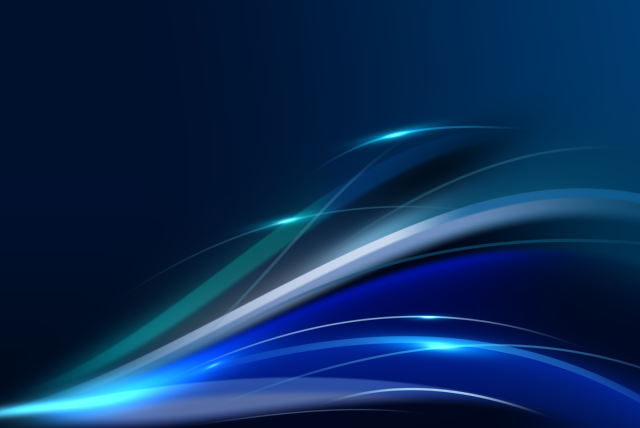
Give the GLSL for this background, as a WebGL 2 fragment shader.

```glsl
#version 300 es
precision highp float;
// Flowing ribbons of light in white, teal and blue sweeping over a navy gradient.
uniform vec2 u_resolution;
out vec4 fragColor;

const vec3 NAVY = vec3(0, .065, .18);
const vec3 OCEAN = vec3(0, .24, .45);
const vec3 INK = vec3(0, .025, .09);
const vec3 TEAL = vec3(0, .42, .44);
const vec3 COBALT = vec3(.01, .17, .7);
const vec3 AZURE = vec3(.14, .45, .8);
const vec3 LAVENDER = vec3(.44, .53, .7);
const vec3 ICE = vec3(.75, .92, 1);

// Height of a cubic through four evenly spaced knots over a span of x.
float curve(float x, vec2 span, vec4 h) {
  float t = 3. * (x - span.x) / (span.y - span.x);
  float a = t - 1., b = t - 2., c = t - 3.;
  return (-h.x * a * b * c + 3. * h.y * t * b * c - 3. * h.z * t * a * c + h.w * t * a * b) / 6.;
}

// Signed distance to the curve, positive above it.
float above(vec2 p, vec2 span, vec4 h) {
  float y = curve(p.x, span, h);
  float slope = (curve(p.x + .004, span, h) - y) / .004;
  return (p.y - y) / sqrt(1. + slope * slope);
}

float fill(float d, float soft) {
  return smoothstep(-soft, soft, d);
}

// Fades to nothing at both ends of a span.
float taper(float x, vec2 span) {
  float t = (x - span.x) / (span.y - span.x);
  return smoothstep(0., .4, t) * smoothstep(1., .6, t);
}

// Thin line with tapered ends; ink holds colour and opacity.
void strand(inout vec3 col, vec2 p, vec2 span, vec4 h, float width, vec4 ink) {
  float d = abs(above(p, span, h));
  col = mix(col, ink.rgb, ink.a * fill(width - d, .8 / u_resolution.y) * taper(p.x, span));
}

// Elongated soft glow; size is its length and breadth.
float glow(vec2 p, vec2 center, float angle, vec2 size) {
  vec2 q = p - center, dir = vec2(cos(angle), sin(angle));
  vec2 r = vec2(dot(q, dir), dir.x * q.y - dir.y * q.x) / size;
  return exp(-dot(r, r));
}

// Wide halo with a small hot core.
vec3 glint(vec2 p, vec2 center, float angle, float size, vec3 tint) {
  return tint * glow(p, center, angle, size * vec2(1, .15))
       + ICE * .6 * glow(p, center, angle, size * vec2(.32, .06));
}

void main() {
  vec2 p = gl_FragCoord.xy / u_resolution * vec2(1.5, 1);
  float aa = .8 / u_resolution.y;

  // Backdrop, haze and the dark hollow
  vec3 col = mix(NAVY, OCEAN, smoothstep(.3, 1.75, p.x + .15 * (p.y - .8)));
  col *= mix(.6, 1., smoothstep(0., .6, p.y));
  col = mix(col, vec3(0, .23, .35), .6 * glow(p, vec2(1.4, .6), .1, vec2(.35, .14)));
  col = mix(col, INK * .6, .95 * glow(p, vec2(1, .585), .45, vec2(.2, .06)));

  // Teal ribbon turning blue
  vec2 span = vec2(.117, 1.172);
  float top = above(p, span, vec4(.111, .332, .58, .697));
  float base = above(p, span, vec4(.098, .281, .527, .672));
  float fade = taper(p.x, vec2(0, 1.26));
  vec3 tint = mix(TEAL, vec3(0, .22, .46), smoothstep(.68, .82, p.x));
  col = mix(col, tint, fade * .3 * exp(-abs(top) / .04));
  col = mix(col, tint, fade * .7 * fill(-top, aa * 2.) * fill(base, .008));
  col += TEAL * .45 * glow(p, vec2(.28, .18), .52, vec2(.26, .04));

  // White ribbon with a mist above it and shade beneath
  span = vec2(0, 1.5);
  top = above(p, span, vec4(.039, .25, .486, .547));
  base = above(p, span, vec4(.035, .203, .428, .488));
  float bright = taper(p.x, vec2(.1, 1.6));
  tint = mix(vec3(.4, .45, .52), vec3(.05, .36, .48), smoothstep(.65, 1., p.x));
  fade = smoothstep(.15, .6, p.x) * smoothstep(1.6, 1.1, p.x);
  col = mix(col, tint, .7 * fade * exp(-max(top, 0.) / .05));
  col += vec3(.3, .34, .36) * glow(p, vec2(.87, .44), .48, vec2(.16, .03));
  tint = mix(INK, vec3(0, .19, .31), smoothstep(1., 1.5, p.x));
  col = mix(col, tint, fill(-base, .02));
  float body = fill(-top, aa * 2.) * fill(base, .02);
  col = mix(col, mix(vec3(.06, .29, .43), LAVENDER * 1.15, bright), body * mix(.6, .85, bright));
  float strip = fill(-top, aa) * fill(top + .021, .004);
  tint = mix(vec3(.88, .92, .97), vec3(.04, .36, .58), smoothstep(.9, 1.12, p.x));
  col = mix(col, tint, strip * smoothstep(.1, .85, p.x) * .75);

  // Deep blue sheet lit along its upper edge
  span = vec2(.35, 1.5);
  float edge = above(p, span, vec4(.125, .291, .404, .379));
  float d = above(p, span, vec4(.098, .188, .184, .061));
  vec3 sheet = mix(vec3(0, .03, .27), vec3(0, .035, .13), smoothstep(.95, 1.4, p.x));
  sheet += vec3(0, .05, .5) * exp(min(edge, 0.) / .032) * smoothstep(1.5, 1.05, p.x);
  sheet = mix(sheet, COBALT, .8 * exp(-max(d, 0.) / .03 + min(d, 0.) / .13));
  sheet = mix(sheet, vec3(0, .18, .32), .85 * glow(p, vec2(1.55, .4), -.3, vec2(.28, .1)));
  col = mix(col, sheet, fill(-edge, .014) * smoothstep(0., .4, p.x));

  // Pale lower ribbon over a dark floor
  span = vec2(.1, 1.35);
  top = above(p, span, vec4(.047, .111, .107, .023));
  base = above(p, span, vec4(.014, .027, .07, .014));
  col = mix(col, INK, .9 * fill(-base, .02) * smoothstep(1.45, 1.15, p.x));
  fade = smoothstep(0., .35, p.x) * smoothstep(1.35, .85, p.x);
  tint = mix(vec3(.22, .37, .7), LAVENDER, fill(-top - .035, .012));
  col = mix(col, tint, .75 * fade * fill(-top, aa * 2.) * fill(base, .02));

  // Flare at the left where the ribbons meet
  col += vec3(0, .25, .5) * glow(p, vec2(.4, .12), .38, vec2(.22, .04));
  col += vec3(.22, .65, .75) * glow(p, vec2(.24, .075), .25, vec2(.17, .036));
  col += vec3(.3, .7, .8) * glow(p, vec2(.06, .043), .12, vec2(.16, .013));

  // Fine strands
  strand(col, p, vec2(.4, 1.75), vec4(.14, .364, .438, .395), .0035, vec4(.05, .32, .46, .65));
  strand(col, p, vec2(.35, 1.75), vec4(.098, .2, .159, -.11), .008, vec4(AZURE, .7));
  strand(col, p, vec2(.42, 1.75), vec4(.015, .162, .184, .03), .0025, vec4(.3, .65, .85, .55));
  strand(col, p, vec2(.35, 1.4), vec4(.09, .225, .258, .174), .002, vec4(ICE, .65));
  strand(col, p, vec2(.742, 1.3), vec4(.051, .09, .076, .021), .0027, vec4(ICE, .8));
  strand(col, p, vec2(.42, 1.025), vec4(.002, .029, .043, .029), .0015, vec4(LAVENDER, .5));
  strand(col, p, vec2(.25, 1.22), vec4(.281, .453, .516, .488), .002, vec4(.2, .5, .58, .45));
  strand(col, p, vec2(.713, 1.25), vec4(.582, .676, .703, .699), .0025, vec4(.05, .45, .65, .8));
  strand(col, p, vec2(.38, .977), vec4(.137, .316, .531, .691), .0035, vec4(.35, .6, .72, .32));
  strand(col, p, vec2(.684, 1.5), vec4(.344, .525, .633, .65), .003, vec4(.25, .55, .65, .32));

  // Glints riding on the strands
  col += glint(p, vec2(.672, .484), .22, .075, TEAL * .75);
  col += glint(p, vec2(.928, .685), .22, .08, TEAL);
  col += glint(p, vec2(1.03, .191), -.08, .13, TEAL * 1.1);
  col += glint(p, vec2(1.005, .258), 0., .05, TEAL * .7);
  col += glint(p, vec2(.5, .146), .4, .05, TEAL * .5) * .6;
  fragColor = vec4(clamp(col, 0., 1.), 1);
}
```
